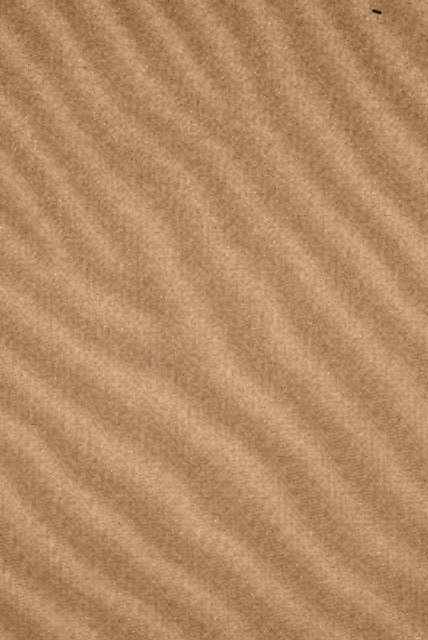
This texture is drawn by a Shadertoy shader. Its source:

```glsl
#define TROUGH vec3(0.682, 0.530, 0.382)
#define CREST vec3(0.795, 0.638, 0.486)
#define TWIG vec3(0.16, 0.10, 0.06)
#define WAVER 0.42
#define GRAIN_SCALE 400.0
#define GRAIN_DEPTH 0.21
#define FLECK_SCALE 260.0
#define EDGE_SHADE 0.075

const float TAU = 6.2831853;

// Points where a ripple ends and its neighbours close up
const vec2 RIPPLE_ENDS[4] = vec2[4](
    vec2(0.08, 0.41), vec2(0.20, 0.42), vec2(0.25, 0.52), vec2(0.36, 0.17));

float hash(vec2 p) {
    return fract(sin(dot(p, vec2(127.1, 311.7))) * 43758.5453);
}

float noise(vec2 p) {
    vec2 i = floor(p), f = fract(p);
    f = f * f * (3.0 - 2.0 * f);
    return mix(mix(hash(i), hash(i + vec2(1, 0)), f.x),
               mix(hash(i + vec2(0, 1)), hash(i + vec2(1, 1)), f.x), f.y);
}

float segmentDistance(vec2 p, vec2 a, vec2 b) {
    vec2 pa = p - a, ba = b - a;
    return length(pa - ba * clamp(dot(pa, ba) / dot(ba, ba), 0.0, 1.0));
}

// Height of the sand, 0 in a trough and 1 on a crest
float ripples(vec2 p) {
    float phase = 0.4 - 10.5 * p.x + 7.67 * p.y + 2.1 * p.x * p.y;
    float strength = 0.65 + 0.5 * noise(p * 5.0 + 7.0);
    for (int i = 0; i < 4; i++) {
        vec2 q = p - RIPPLE_ENDS[i];
        phase += atan(q.y, -q.x) / TAU;
        strength *= smoothstep(-0.03, 0.06, length(q));
    }
    phase += WAVER * (noise(p * 7.0 + 3.0) - 0.5);
    phase += 0.3 * WAVER * (noise(p * 22.0) - 0.5);

    // Steep face on one side, long slope on the other
    float f = fract(phase);
    float height = smoothstep(0.62, 1.0, f) + 1.0 - smoothstep(0.0, 0.5, f);
    return mix(0.42, height, strength);
}

// Sparse bright or dark grains, each at a random spot in its cell
float flecks(vec2 p, float share, float seed) {
    vec2 cell = floor(p * FLECK_SCALE);
    vec2 spot = 0.3 + 0.4 * vec2(hash(cell + seed), hash(cell + seed + 5.3));
    float d = length(fract(p * FLECK_SCALE) - spot);
    return step(hash(cell + seed + 9.1), share) * (1.0 - smoothstep(0.12, 0.42, d));
}

void mainImage(out vec4 fragColor, in vec2 fragCoord) {
    // Canvas heights, measured from the upper left
    vec2 p = fragCoord / iResolution.y;
    p.y = 1.0 - p.y;
    float aspect = iResolution.x / iResolution.y;

    vec3 color = mix(TROUGH, CREST, ripples(p));

    // Broad tone: darker towards the top, the bottom and the sides
    vec2 c = vec2(p.x / aspect, p.y) * 2.0 - 1.0;
    float falloff = 0.25 * c.x * c.x + (c.y < 0.0 ? 0.95 : 0.65) * c.y * c.y;
    color -= EDGE_SHADE * falloff * vec3(1.0, 1.05, 1.1);
    color += 0.03 * (noise(p * 9.0 + 20.0) - 0.5);

    // Sand grains at two sizes, with a slight shift in hue
    float grain = 0.7 * noise(p * GRAIN_SCALE) + 0.3 * noise(p * GRAIN_SCALE * 0.5 + 31.0) - 0.5;
    color += GRAIN_DEPTH * grain * vec3(1.0, 0.98, 0.92);
    color.b += 0.03 * (noise(p * GRAIN_SCALE * 0.6 + 77.0) - 0.5);

    // Coarse flecks, more of them in the upper right
    float coarse = smoothstep(0.75, 0.0, p.y) * (0.4 + 0.6 * p.x / aspect);
    color += 0.16 * flecks(p, 0.004 + 0.03 * coarse, 1.0);
    color -= 0.15 * flecks(p, 0.008 + 0.03 * coarse, 40.0);

    // Small twig
    float twig = segmentDistance(p, vec2(0.584, 0.017), vec2(0.594, 0.020));
    color = mix(color, TWIG, 1.0 - smoothstep(0.0015, 0.0035, twig));

    fragColor = vec4(clamp(color, 0.0, 1.0), 1.0);
}
```
